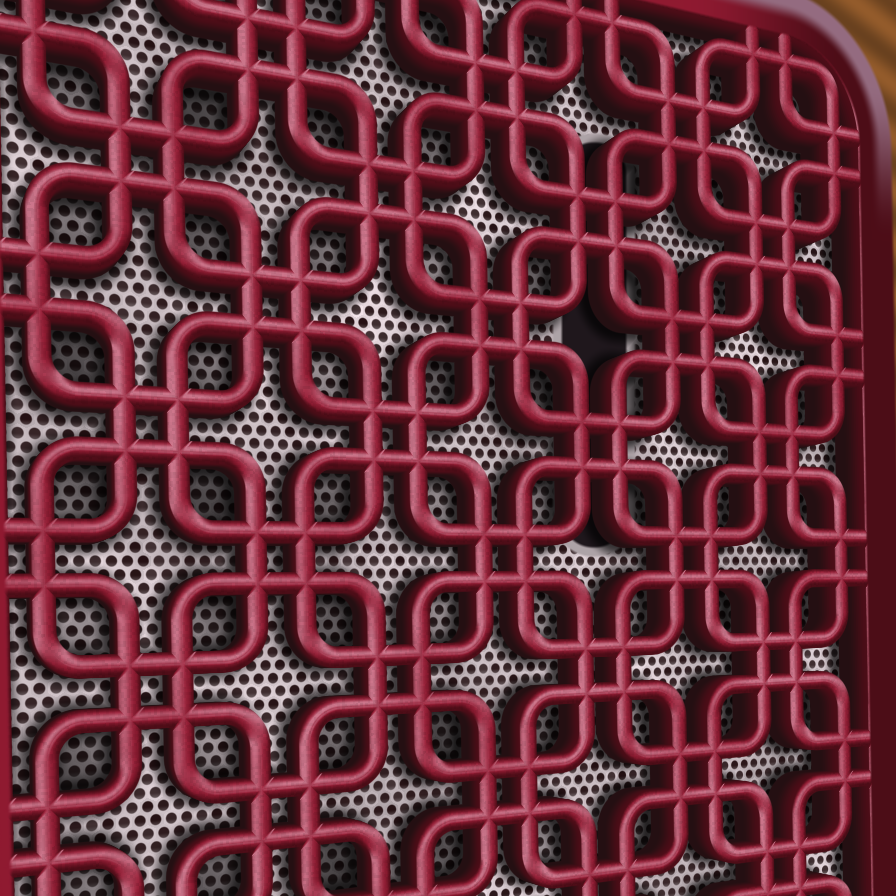
This pattern is drawn by a WebGL 1 fragment shader. Its source:

```glsl
precision highp float;
// Red moulded lattice of interlocking rounded squares over a perforated metal plate, seen at a slant.

uniform vec2 u_resolution;

#define SQUARE_HALF 0.40    // half side of a square, in repeats
#define CORNER 0.135        // corner radius, in repeats
#define BAR 0.041           // half width of a bar, in repeats
#define FORESHORTEN 0.094   // shrinking towards the right
#define DEPTH 0.027         // height of the bar walls
#define HOLE_PITCH 0.061    // hole spacing, in repeats
#define HOLE_RADIUS 0.35    // in hole spacings
#define WALL_STEPS 16
#define DARK vec3(0.14, 0.06, 0.07)
#define WALL vec3(0.30, 0.05, 0.09)
#define RED vec3(0.56, 0.10, 0.19)
#define METAL vec3(0.80, 0.75, 0.77)

float hash(vec2 p) {
  return fract(sin(dot(p, vec2(12.99, 78.23))) * 4375.85);
}

float roundBox(vec2 p, vec2 halfSize, float radius) {
  vec2 q = abs(p) - halfSize + radius;
  return length(max(q, 0.0)) + min(max(q.x, q.y), 0.0) - radius;
}

// Canvas position to lattice position, one unit per repeat
vec2 toLattice(vec2 p) {
  p.x += 0.018 * (p.y - 0.378);
  float u = (p.x - 0.172) / (0.3138 - FORESHORTEN * p.x);
  return vec2(u, (p.y - 0.378) * (1.0 + FORESHORTEN * u) / 0.298);
}

// Canvas position of the surface point seen at a given depth, 0 top to 1 base
vec2 sink(vec2 p, float depth) {
  float k = DEPTH * depth;
  return (p - k * vec2(-0.2, 0.25)) / (1.0 - k);
}

// Signed distances to the nearest square of each staggered set
vec2 squares(vec2 q) {
  vec2 size = vec2(SQUARE_HALF);
  return vec2(roundBox(fract(q + 0.5) - 0.5, size, CORNER),
              roundBox(fract(q) - 0.5, size, CORNER));
}

float rim(vec2 q) {
  return roundBox(q - vec2(1.52, -0.24), vec2(2.04, 2.76), 0.45);
}

float moulding(vec2 q) {
  vec2 d = abs(squares(q));
  return min(min(d.x, d.y) - BAR, -rim(q));
}

// Soft uneven patches from layered sines
float grime(vec2 q) {
  float s = sin(q.x * 3.1 + 2.0 * sin(q.y * 1.7)) + sin(q.y * 4.3 + 1.6 * sin(q.x * 2.9));
  s += 0.5 * sin(q.x * 11.0 + q.y * 7.0 + 2.0 * sin(q.y * 9.0));
  return 0.5 + 0.2 * s;
}

vec3 plate(vec2 p, float blur) {
  vec2 q = toLattice(sink(p, 1.2));
  float dirt = grime(q);

  // Staggered round holes
  vec2 cell = vec2(1.0, 1.732);
  vec2 h = q / HOLE_PITCH;
  vec2 a = mod(h, cell) - 0.5 * cell;
  vec2 b = mod(h - 0.5 * cell, cell) - 0.5 * cell;
  vec2 g = dot(a, a) < dot(b, b) ? a : b;
  float tone = hash(floor((h - g) * 2.0 + 0.5));
  float soft = blur / HOLE_PITCH;
  float hole = 1.0 - smoothstep(-soft, soft, length(g) - HOLE_RADIUS);
  vec3 metal = METAL * (1.15 - 0.32 * dirt + 0.1 * (tone - 0.5));
  vec3 pit = mix(DARK, vec3(0.42, 0.37, 0.38), 0.45 * tone + 0.5 * smoothstep(0.0, 0.35, -g.y));
  vec3 color = mix(metal, pit, hole);

  // Slot with a pale flange
  float slot = roundBox(p - vec2(0.663, 0.615), vec2(0.036, 0.226), 0.035);
  color = mix(color, METAL * 0.85, 1.0 - smoothstep(0.008, 0.012, slot));
  color = mix(color, vec3(0.12, 0.09, 0.11), 1.0 - smoothstep(-0.002, 0.002, slot));

  // Shadow by the walls, deeper and dirtier where two squares overlap
  vec2 d = squares(q);
  float overlap = 1.0 - smoothstep(-0.06, 0.04, max(d.x, d.y));
  float light = mix(0.32, 1.0, smoothstep(-0.01, 0.07, moulding(q)));
  return color * light * (1.0 - overlap * (0.28 + 0.35 * dirt));
}

void main() {
  vec2 p = gl_FragCoord.xy / u_resolution;
  vec2 q = toLattice(p);
  float blur = 3.2 * (1.0 + FORESHORTEN * q.x) / u_resolution.y;
  vec3 color = plate(p, blur);

  // Walls painted from the base up
  for (int i = 0; i < WALL_STEPS; i++) {
    float depth = 1.0 - float(i) / float(WALL_STEPS);
    float d = moulding(toLattice(sink(p, depth)));
    vec3 wall = mix(WALL, DARK, smoothstep(0.0, 0.75, depth));
    color = mix(color, wall, 1.0 - smoothstep(-blur, blur, d));
  }

  // Rounded bar tops: dark flanks and a pale ridge towards the light
  float d = moulding(q);
  float slope = (moulding(q + vec2(-0.006, 0.012)) - d) / 0.0134;
  float across = clamp(1.0 + d / BAR, 0.0, 1.0);
  float side = slope * across;
  vec3 top = mix(WALL, RED, smoothstep(-0.75, -0.05, side));
  top = mix(top, WALL, 0.8 * smoothstep(0.6, 1.0, across));
  float glint = exp(-pow((side - 0.25) / 0.27, 2.0)) * (0.55 + 0.6 * grime(q * 1.7 + 4.0));
  top = mix(top, vec3(0.78, 0.46, 0.54), min(glint, 0.95));
  top *= 0.95 + 0.1 * hash(floor(q * 90.0));

  // Outer rim with a pale lip, and the table beyond
  float edge = rim(q);
  top = mix(top, mix(RED, WALL, smoothstep(2.5, 3.5, q.x)), smoothstep(0.0, 0.02, edge));
  top = mix(top, vec3(0.58, 0.42, 0.50), smoothstep(0.08, 0.16, edge) * smoothstep(1.6, 2.4, q.y));
  color = mix(color, top, 1.0 - smoothstep(-blur, blur, d));
  vec3 table = vec3(0.55, 0.34, 0.16) * (0.9 + 0.15 * sin(q.x * 9.0 + q.y * 23.0));
  color = mix(color, table, smoothstep(0.21, 0.24, edge));

  gl_FragColor = vec4(color, 1.0);
}
```
